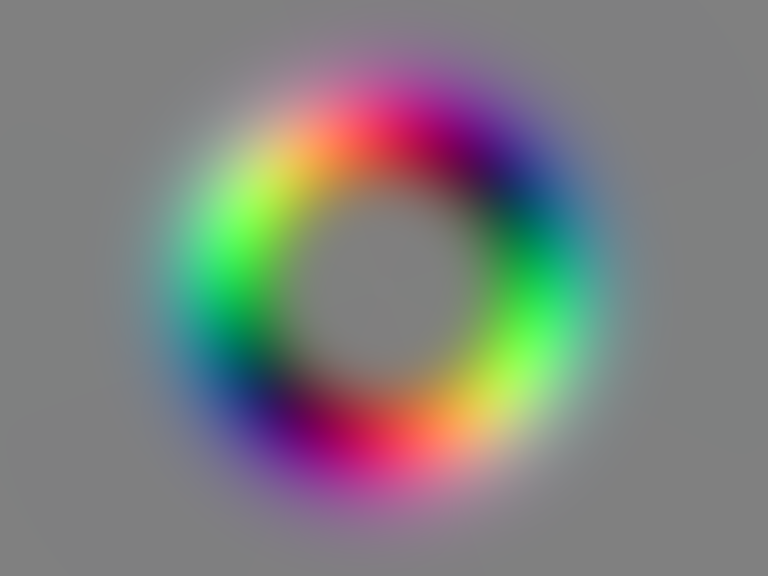
Write a Shadertoy shader that draws this background.

```glsl
const float RING_RADIUS   = 0.275;  // radius of full colour, in canvas heights
const float RING_SHARP    = 4.0;    // higher values give a thinner ring
const float HUE_TURN      = 1.911;  // angle where red peaks, in radians
const float HUE_CYCLES    = 2.0;    // colour cycles around the ring
const float SWING         = 0.5;    // amplitude of red and green
const float BLUE_SLOPE    = 1.0;    // radial rise of blue across the ring
const float BLUE_NEUTRAL  = 1.13;   // relative radius where blue is neutral
const vec3  NEUTRAL_GREY  = vec3(0.5);

// Soft ring: zero at the centre, one at x = 1, fading outward.
float ringEnvelope(float x) {
    float x2 = x * x;
    return pow(x2 * exp(1.0 - x2), RING_SHARP);
}

void mainImage(out vec4 fragColor, in vec2 fragCoord) {
    vec2 p = (fragCoord - 0.5 * iResolution.xy) / iResolution.y;
    float x = length(p) / RING_RADIUS;

    // Offset keeps the angle defined at the exact centre.
    float angle = atan(p.y, p.x + (x == 0.0 ? 1e-5 : 0.0));
    float phase = HUE_CYCLES * (angle - HUE_TURN);

    // Red and green follow the angle, blue follows the radius.
    vec3 tint = vec3(SWING * cos(phase),
                     SWING * sin(phase),
                     BLUE_SLOPE * (x - BLUE_NEUTRAL));

    vec3 colour = NEUTRAL_GREY + tint * ringEnvelope(x);
    fragColor = vec4(clamp(colour, 0.0, 1.0), 1.0);
}
```
